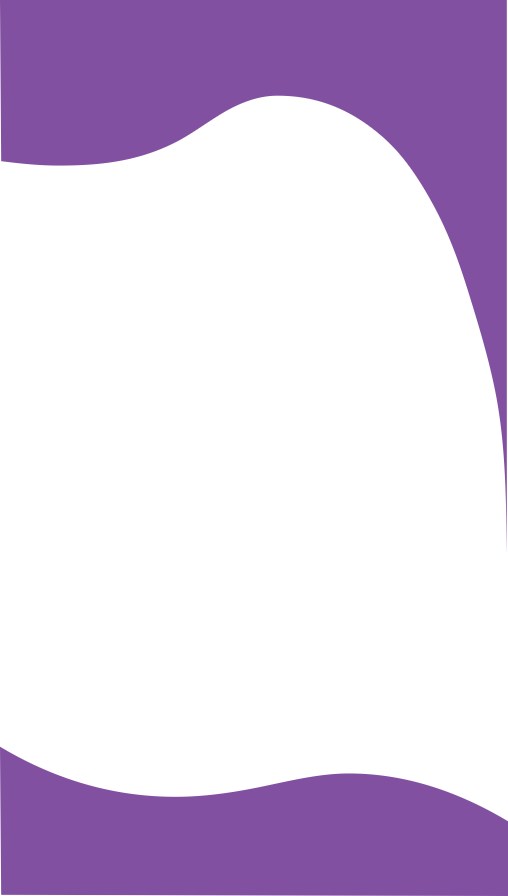
A WebGL 1 fragment shader for this background:

```glsl
precision highp float;
// Flat white page framed by two violet waves: a band along the top that sweeps
// down the right side to a thin point, and a rolling band along the bottom.
// Each outline is a chain of cubic Hermite arcs, softened by its slope.

uniform vec2 u_resolution;

#define VIOLET vec3(0.510, 0.314, 0.627)
#define PAPER vec3(1.0)
#define PAGE_HEIGHT 1.7696
#define SHOULDER_Y 0.4124
#define RIGHT_TRIM 0.9977
#define EDGE_SLANT 0.0023
#define SLOPE_STEP 0.002

// Cubic arc between knots (position, value, slope), straight past its end.
float arc(float t, vec3 a, vec3 b) {
  float span = b.x - a.x;
  float u = clamp((t - a.x) / span, 0.0, 1.0);
  float v = 1.0 - u;
  float value = v * v * ((1.0 + 2.0 * u) * a.y + u * span * a.z)
              + u * u * ((1.0 + 2.0 * v) * b.y - v * span * b.z);
  return value + b.z * max(t - b.x, 0.0);
}

// Continues a chain with the next arc once t has passed knot a.
float chain(float previous, float t, vec3 a, vec3 b) {
  return t < a.x ? previous : arc(t, a, b);
}

// Depth of the top wave at x.
float topWave(float x) {
  vec3 trough = vec3(0.115, 0.327, 0.0);
  vec3 rise = vec3(0.3456, 0.281, -0.51);
  vec3 bend = vec3(0.4378, 0.2235, -0.60);
  vec3 crest = vec3(0.546, 0.189, 0.0);
  vec3 fall = vec3(0.760, 0.2765, 0.92);
  vec3 shoulder = vec3(0.857, SHOULDER_Y, 1.9);
  float y = arc(x, vec3(0.0, 0.318, 0.13), trough);
  y = chain(y, x, trough, rise);
  y = chain(y, x, rise, bend);
  y = chain(y, x, bend, crest);
  y = chain(y, x, crest, fall);
  return chain(y, x, fall, shoulder);
}

// Left limit of the right-hand sweep at depth y.
float sideSweep(float y) {
  vec3 upper = vec3(0.576, 0.9217, 0.31);
  vec3 lower = vec3(0.772, 0.9747, 0.20);
  float x = arc(y, vec3(SHOULDER_Y, 0.857, 0.526), upper);
  x = chain(x, y, upper, lower);
  return chain(x, y, lower, vec3(1.078, RIGHT_TRIM, 0.02));
}

// Depth of the bottom wave at x.
float bottomWave(float x) {
  vec3 trough = vec3(0.3456, 1.5737, 0.0);
  vec3 middle = vec3(0.5184, 1.553, -0.21);
  vec3 crest = vec3(0.6866, 1.5276, 0.0);
  float y = arc(x, vec3(0.0, 1.4747, 0.60), trough);
  y = chain(y, x, trough, middle);
  y = chain(y, x, middle, crest);
  return chain(y, x, crest, vec3(1.0, 1.622, 0.60));
}

// Height difference turned into distance for a curve of the given slope.
float distanceTo(float difference, float slope) {
  return difference * inversesqrt(1.0 + slope * slope);
}

// Coverage on the positive side of an edge, about one pixel soft.
float cover(float d) {
  return clamp(d * u_resolution.x + 0.5, 0.0, 1.0);
}

void main() {
  // Page units: width is 1 and depth grows downward from the top.
  vec2 uv = gl_FragCoord.xy / u_resolution;
  vec2 p = vec2(uv.x, (1.0 - uv.y) * PAGE_HEIGHT);

  // Top band above the shoulder, tapering sweep below it.
  float top = topWave(p.x);
  float topSlope = (topWave(p.x + SLOPE_STEP) - top) / SLOPE_STEP;
  float side = sideSweep(p.y);
  float sideSlope = (sideSweep(p.y + SLOPE_STEP) - side) / SLOPE_STEP;
  float upperD = p.y < SHOULDER_Y ? distanceTo(top - p.y, topSlope)
                                  : distanceTo(p.x - side, sideSlope);
  float leftTrim = EDGE_SLANT * p.y / 0.318;
  float upper = cover(upperD) * cover(p.x - leftTrim) * cover(RIGHT_TRIM - p.x);

  // Bottom band with slightly slanted outer edges.
  float low = bottomWave(p.x);
  float lowSlope = (bottomWave(p.x + SLOPE_STEP) - low) / SLOPE_STEP;
  float lower = cover(distanceTo(p.y - low, lowSlope));
  lower *= cover(p.x - EDGE_SLANT * (p.y - 1.4747) / 0.295);
  lower *= cover(PAGE_HEIGHT - EDGE_SLANT * (1.0 - p.x) - p.y);

  gl_FragColor = vec4(mix(PAPER, VIOLET, max(upper, lower)), 1.0);
}
```
